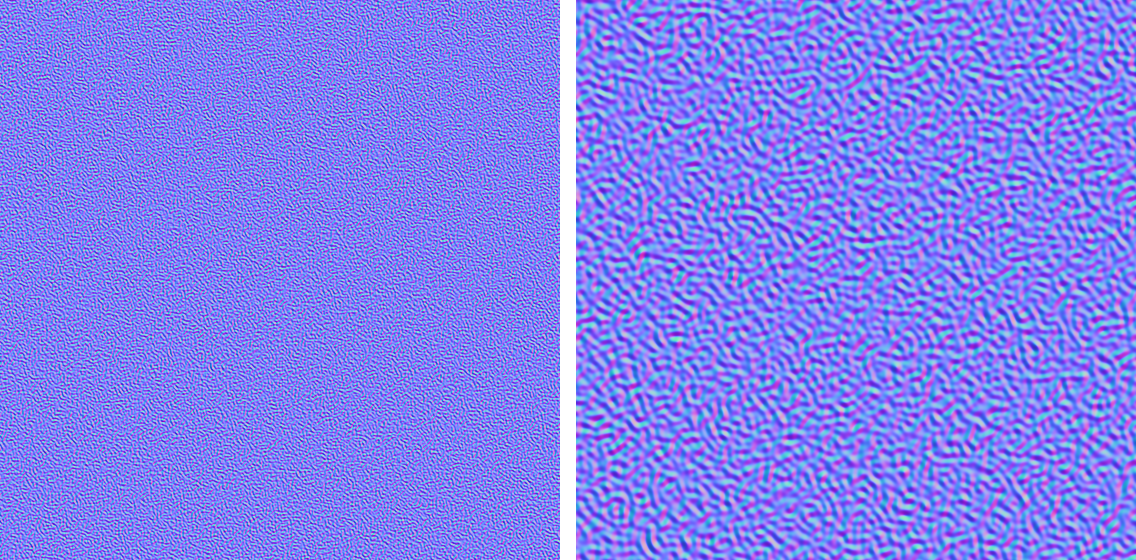
Left, the full canvas; right, a detail of the centre.
Reproduce this texture map procedurally as a WebGL 1 fragment shader.

```glsl
precision highp float;
uniform vec2 u_resolution;

#define CELLS 270.0                 // wavelets across the canvas
#define WAVES 136.0                 // ripple periods across the canvas
#define WAVELET_RADIUS 0.8          // gaussian radius in cells
#define SLOPE_GAIN vec2(0.53, 0.55) // steepness along x and y
#define TAU 6.28319

// Four random values in 0..1 for a cell
vec4 hash4(vec2 cell) {
  vec4 p = fract(cell.xyxy * vec4(0.1031, 0.1030, 0.0973, 0.1099));
  p += dot(p, p.wzxy + 33.33);
  return fract((p.xxyz + p.yzzw) * p.zywx);
}

// Exact slope of a height field of scattered ripples in every direction
vec2 rippleSlope(vec2 p) {
  float wavenumber = TAU * WAVES / CELLS;
  vec2 home = floor(p);
  vec2 slope = vec2(0.0);
  for (int j = -3; j <= 3; j++) {
    for (int i = -3; i <= 3; i++) {
      vec2 cell = home + vec2(float(i), float(j));
      vec4 rnd = hash4(cell + 17.0);
      vec2 offset = p - cell - rnd.xy;
      vec2 direction = vec2(cos(TAU * rnd.z), sin(TAU * rnd.z));
      float phase = wavenumber * dot(offset, direction) + TAU * rnd.w;
      vec2 scaled = offset / WAVELET_RADIUS;
      vec2 falloff = scaled / (WAVELET_RADIUS * wavenumber);
      slope -= (direction * sin(phase) + falloff * cos(phase))
             * exp(-0.5 * dot(scaled, scaled));
    }
  }
  return slope;
}

void main() {
  vec2 uv = gl_FragCoord.xy / u_resolution.y;
  vec2 slope = SLOPE_GAIN * rippleSlope(uv * CELLS);

  // Surface normal packed into colour
  vec3 normal = normalize(vec3(-slope, 1.0));
  gl_FragColor = vec4(0.5 + 0.5 * normal, 1.0);
}
```
